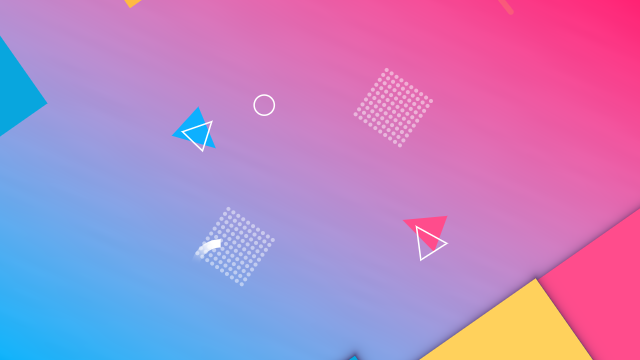
A WebGL 2 fragment shader for this background:

```glsl
#version 300 es
precision highp float;
uniform vec2 u_resolution;
out vec4 outColor;

// Lengths are in canvas heights
const vec3 SKY = vec3(0.05, 0.70, 0.98);
const vec3 LILAC = vec3(0.95, 0.675, 0.905);
const vec3 ROSE = vec3(1.0, 0.13, 0.45);
const vec3 BLUE = vec3(0.03, 0.65, 0.87);
const vec3 AZURE = vec3(0.05, 0.69, 1.0);
const vec3 PINK = vec3(1.0, 0.30, 0.55);
const vec3 YELLOW = vec3(1.0, 0.82, 0.36);
const vec3 AMBER = vec3(1.0, 0.73, 0.26);
const vec3 SHADOW = vec3(0.20, 0.10, 0.28);
const vec3 WHITE = vec3(1.0);
const float TILT = 0.611;
const float DOT_PITCH = 0.0167;
const float DOT_RADIUS = 0.0056;
const float DOTS_HALF = 4.5;
const float DOT_ALPHA = 0.46;
const float LINE_HALF = 0.0021;
const float SHADOW_SIZE = 0.010;
const float STREAK_AMOUNT = 0.012;

float hash(vec2 p) {
  vec3 h = fract(vec3(p.xyx) * 0.1031);
  h += dot(h, h.yzx + 33.33);
  return fract((h.x + h.y) * h.z);
}

float noise(vec2 p) {
  vec2 i = floor(p), f = fract(p);
  f = f * f * (3.0 - 2.0 * f);
  return mix(mix(hash(i), hash(i + vec2(1, 0)), f.x),
             mix(hash(i + vec2(0, 1)), hash(i + 1.0), f.x), f.y);
}

float cover(float d) {
  return clamp(0.5 - d * u_resolution.y, 0.0, 1.0);
}

vec2 rotate(vec2 p, float a) {
  float c = cos(a), s = sin(a);
  return vec2(c * p.x + s * p.y, c * p.y - s * p.x);
}

// Signed distance to a line, negative on its right side
float edge(vec2 p, vec2 a, vec2 b) {
  vec2 e = normalize(b - a);
  return dot(p - a, vec2(-e.y, e.x));
}

// Triangle with clockwise corners
float triangle(vec2 p, vec2 a, vec2 b, vec2 c) {
  return max(edge(p, a, b), max(edge(p, b, c), edge(p, c, a)));
}

// Tilted sheet reaching outward from one corner, with a soft shadow
void sheet(inout vec3 col, vec2 p, vec2 corner, vec2 side, vec3 tint, float shade) {
  vec2 q = -side * rotate(p - corner, TILT);
  float d = length(max(q, 0.0)) + min(max(q.x, q.y), 0.0);
  col = mix(col, SHADOW, shade * exp(-max(d, 0.0) / SHADOW_SIZE));
  col = mix(col, tint, cover(d));
}

// Square lattice of round dots
float dotGrid(vec2 p, vec2 center) {
  vec2 q = rotate(p - center, -TILT) / DOT_PITCH;
  vec2 cell = clamp(floor(q) + 0.5, -DOTS_HALF, DOTS_HALF);
  return cover(length(q - cell) * DOT_PITCH - DOT_RADIUS);
}

void main() {
  vec2 uv = gl_FragCoord.xy / u_resolution;
  vec2 p = gl_FragCoord.xy / u_resolution.y;

  // Diagonal gradient with faint streaks
  float t = 0.5 * (uv.x + uv.y);
  vec3 col = mix(mix(SKY, LILAC, t), mix(LILAC, ROSE, t), t);
  col += STREAK_AMOUNT * (noise(rotate(p, -0.4) * vec2(7.0, 45.0)) - 0.5);

  // Dot lattices
  float dots = max(dotGrid(p, vec2(1.0925, 0.701)), dotGrid(p, vec2(0.653, 0.315)));
  col = mix(col, WHITE, DOT_ALPHA * dots);

  // Fading swoosh
  vec2 s = p - vec2(0.613, 0.252);
  float angle = atan(s.y, s.x);
  float swoosh = cover(max(abs(length(s) - 0.072) - 0.0115, s.x));
  col = mix(col, WHITE, swoosh * (1.0 - smoothstep(1.8, 2.95, angle)) * step(0.0, angle));

  // Faint stroke at the upper right
  vec2 a = vec2(1.385, 1.01), b = vec2(1.419, 0.967);
  float h = clamp(dot(p - a, b - a) / dot(b - a, b - a), 0.0, 1.0);
  col = mix(col, AMBER, 0.22 * cover(length(p - mix(a, b, h)) - 0.008));

  // Ring
  float ring = abs(length(p - vec2(0.734, 0.708)) - 0.028) - LINE_HALF;
  col = mix(col, WHITE, cover(ring));

  // Filled triangles with outlined partners
  float fillA = triangle(p, vec2(0.551, 0.704), vec2(0.5995, 0.588), vec2(0.477, 0.623));
  float lineA = triangle(p, vec2(0.507, 0.634), vec2(0.588, 0.662), vec2(0.5625, 0.581));
  float fillB = triangle(p, vec2(1.118, 0.389), vec2(1.243, 0.4005), vec2(1.206, 0.300));
  float lineB = triangle(p, vec2(1.157, 0.370), vec2(1.241, 0.324), vec2(1.169, 0.278));
  col = mix(col, AZURE, cover(fillA));
  col = mix(col, PINK, cover(fillB));
  col = mix(col, WHITE, cover(min(abs(lineA), abs(lineB)) - LINE_HALF));

  // Sheets along the borders
  sheet(col, p, vec2(0.132, 0.713), vec2(-1, 1), BLUE, 0.0);
  sheet(col, p, vec2(0.361, 0.977), vec2(1, 1), AMBER, 0.0);
  sheet(col, p, vec2(0.986, 0.012), vec2(-1, -1), BLUE, 0.65);
  sheet(col, p, vec2(1.493, 0.222), vec2(1, -1), PINK, 0.4);
  sheet(col, p, vec2(1.488, 0.227), vec2(-1, -1), YELLOW, 0.45);

  outColor = vec4(col, 1.0);
}
```
